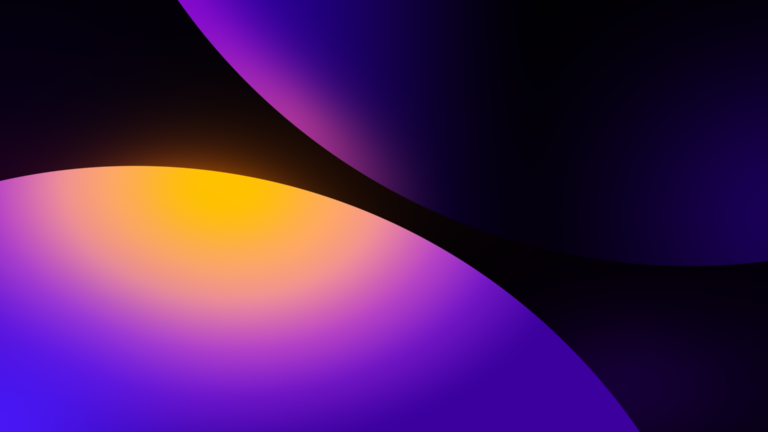
This background is drawn by a WebGL 1 fragment shader. Its source:

```glsl
precision highp float;

uniform vec2 u_resolution;

float circleDistance(vec2 p, vec2 center, float radius) {
    return length(p - center) - radius;
}

// Soft elliptical spot: 1 at its center, fading to 0
float glow(vec2 p, vec2 center, vec2 size) {
    vec2 q = (p - center) / size;
    return exp(-dot(q, q));
}

// Dark space between the discs, warmed by the lower rim
vec3 backdrop(vec2 p, float rimDistance) {
    vec3 color = vec3(0.008, 0.0, 0.016);
    color += vec3(0.015, 0.0, 0.06) * glow(p, vec2(0.0, 0.78), vec2(0.4, 0.25));
    color += vec3(0.08, 0.0, 0.06) * glow(p, vec2(0.0, 0.58), vec2(0.35, 0.13));
    color += vec3(0.07, 0.0, 0.17) * glow(p, vec2(1.42, 0.1), vec2(0.25, 0.17));
    color += vec3(0.02, 0.0, 0.07) * glow(p, vec2(1.8, 0.1), vec2(0.35, 0.25));

    float rim = exp(-max(rimDistance, 0.0) / 0.065);
    color += vec3(0.42, 0.21, 0.0) * rim * glow(p, vec2(0.48, 0.6), vec2(0.27, 0.5));
    color += vec3(0.06, 0.022, 0.0) * glow(p, vec2(0.72, 0.6), vec2(0.4, 0.18));
    return color;
}

// Bright disc: yellow core through peach and magenta to indigo
vec3 lowerDisc(vec2 p) {
    float d = length((p - vec2(0.52, 0.572)) / vec2(1.4, 1.0));
    vec3 color = vec3(1.0, 0.76, 0.0);
    color = mix(color, vec3(1.0, 0.66, 0.4), smoothstep(0.03, 0.21, d));
    color = mix(color, vec3(0.94, 0.56, 0.6), smoothstep(0.17, 0.3, d));
    color = mix(color, vec3(0.74, 0.28, 0.77), smoothstep(0.25, 0.4, d));
    color = mix(color, vec3(0.46, 0.09, 0.78), smoothstep(0.35, 0.51, d));
    color = mix(color, vec3(0.23, 0.0, 0.62), smoothstep(0.45, 0.64, d));

    float blueCorner = glow(p, vec2(-0.03, 0.02), vec2(0.38, 0.27));
    return mix(color, vec3(0.29, 0.1, 1.0), 0.9 * blueCorner);
}

// Shadowed disc: indigo on the left with a magenta rim, faint blue on the right
vec3 upperDisc(vec2 p, float depth) {
    vec3 color = vec3(0.16, 0.0, 0.62) * (1.0 - smoothstep(0.5, 1.28, p.x));

    float rim = exp(-depth * depth / 0.0144) * (1.0 - smoothstep(0.66, 1.06, p.x));
    vec3 rimColor = mix(vec3(0.52, 0.2, 0.06), vec3(0.36, 0.04, 0.18), smoothstep(0.7, 1.0, p.y));
    color += rimColor * rim;

    color += vec3(0.1, 0.0, 0.34) * glow(p, vec2(1.83, 0.5), vec2(0.42, 0.36));
    return color;
}

void main() {
    vec2 p = gl_FragCoord.xy / u_resolution.y;
    float pixel = 1.0 / u_resolution.y;

    float lower = circleDistance(p, vec2(0.3125, -0.801), 1.417);
    float upper = circleDistance(p, vec2(1.597, 1.833), 1.449);

    vec3 color = backdrop(p, lower);
    color = mix(color, upperDisc(p, max(-upper, 0.0)), 1.0 - smoothstep(-pixel, pixel, upper));
    color = mix(color, lowerDisc(p), 1.0 - smoothstep(-pixel, pixel, lower));

    gl_FragColor = vec4(color, 1.0);
}
```
